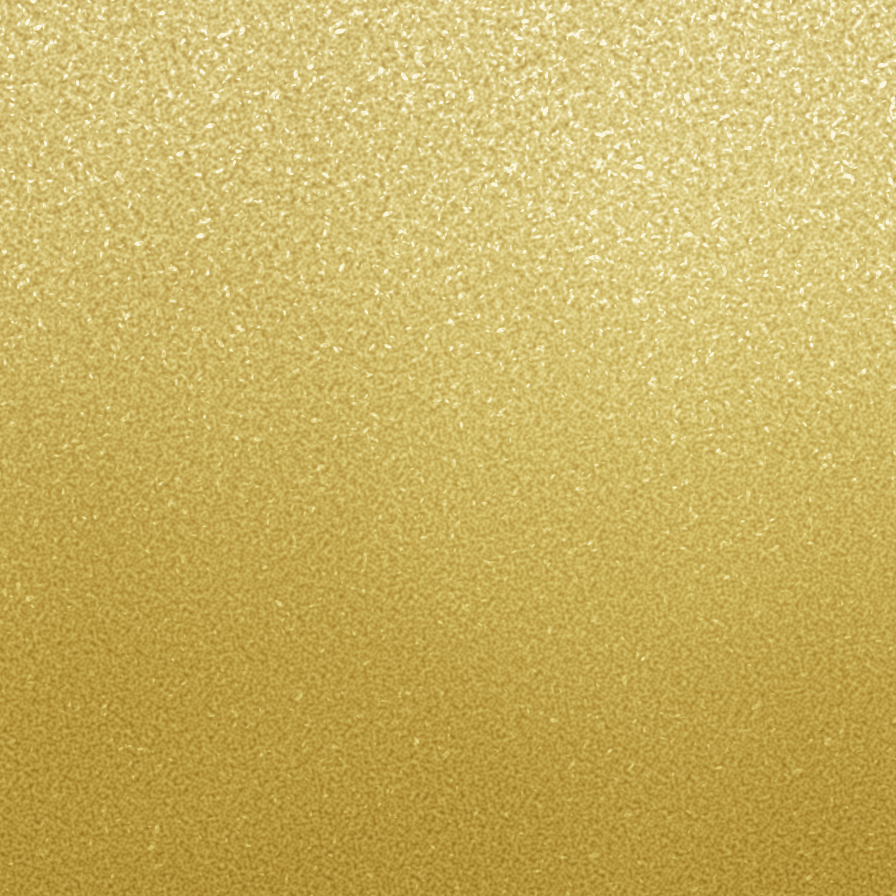
Write a WebGL 2 fragment shader that draws this texture.

```glsl
#version 300 es
precision highp float;
// Brushed gold foil with fine metallic grain, a soft sheen and scattered glints.

uniform vec2 u_resolution;
out vec4 fragColor;

const float TAU = 6.2831853;

// Two random values in 0..1 for an integer cell
vec2 hash2(vec2 cell, uint seed) {
    uvec2 v = uvec2(ivec2(cell)) * 1664525u + 1013904223u + seed * 747796405u;
    v.x += v.y * 1664525u;
    v.y += v.x * 1664525u;
    v ^= v >> 16u;
    v.x += v.y * 1664525u;
    v.y += v.x * 1664525u;
    v ^= v >> 16u;
    return vec2(v & 65535u) / 65535.0;
}

mat2 rotation(float angle) {
    float c = cos(angle), s = sin(angle);
    return mat2(c, s, -s, c);
}

float cornerSlope(vec2 cell, vec2 offset, uint seed) {
    float angle = TAU * hash2(cell, seed).x;
    return dot(vec2(cos(angle), sin(angle)), offset);
}

// Gradient noise, roughly -0.7..0.7
float gradientNoise(vec2 p, uint seed) {
    vec2 i = floor(p), f = p - i;
    vec2 w = f * f * f * (f * (f * 6.0 - 15.0) + 10.0);
    vec2 e = vec2(1.0, 0.0);
    float low = mix(cornerSlope(i, f, seed), cornerSlope(i + e, f - e, seed), w.x);
    float high = mix(cornerSlope(i + e.yx, f - e.yx, seed),
                     cornerSlope(i + 1.0, f - 1.0, seed), w.x);
    return mix(low, high, w.y);
}

// Small elongated flakes, one per chosen cell; chance is the share of lit cells
float glints(vec2 uv, float cells, float chance, uint seed) {
    vec2 p = uv * cells;
    vec2 home = floor(p);
    float blur = 0.5 * cells / min(u_resolution.x, u_resolution.y);
    float sum = 0.0;
    for (int y = -1; y <= 1; y++) {
        for (int x = -1; x <= 1; x++) {
            vec2 cell = home + vec2(x, y);
            vec2 pick = hash2(cell, seed);
            vec2 centre = cell + hash2(cell, seed + 1u);
            vec2 d = rotation(TAU * pick.y) * (p - centre);
            float size = mix(0.16, 0.34, pick.y);
            float dist = length(d * vec2(0.65, 1.3)) - size;
            float lit = step(pick.x, chance) * mix(0.5, 1.0, hash2(cell, seed + 2u).x);
            sum = max(sum, lit * (1.0 - smoothstep(-blur, blur + 0.08, dist)));
        }
    }
    return sum;
}

// Broad light: bright top, dim base, soft glow on the right
float sheen(vec2 uv) {
    float rise = 1.05 + 2.1 * smoothstep(-0.1, 1.05, uv.y);
    vec2 d = rotation(0.35) * (uv - vec2(0.78, 0.6));
    float glow = exp(-dot(d * d, vec2(7.0, 4.5)));
    return rise + 0.75 * glow + 0.2 * gradientNoise(uv * 5.0, 3u);
}

// Gold ramp; tone runs from 0 (shadow) to 5 (white glint)
vec3 gold(float tone) {
    vec3 c = mix(vec3(0.59, 0.45, 0.13), vec3(0.69, 0.56, 0.21), clamp(tone, 0.0, 1.0));
    c = mix(c, vec3(0.76, 0.65, 0.30), clamp(tone - 1.0, 0.0, 1.0));
    c = mix(c, vec3(0.83, 0.75, 0.40), clamp(tone - 2.0, 0.0, 1.0));
    c = mix(c, vec3(0.90, 0.84, 0.53), clamp(tone - 3.0, 0.0, 1.0));
    return mix(c, vec3(0.98, 0.96, 0.82), clamp(tone - 4.0, 0.0, 1.0));
}

void main() {
    vec2 uv = gl_FragCoord.xy / u_resolution;
    float height = smoothstep(0.25, 1.0, uv.y);

    // Grain grows coarser and stronger toward the lit top
    float fine = gradientNoise(rotation(0.6) * uv * 235.0, 11u);
    float medium = gradientNoise(rotation(1.1) * uv * vec2(165.0, 140.0), 17u);
    float coarse = gradientNoise(rotation(-0.5) * uv * vec2(105.0, 85.0), 23u);
    float grain = 1.7 * fine + mix(0.9, 1.7, height) * medium + mix(0.2, 1.1, height) * coarse;

    // Glints of two sizes
    float small = glints(uv, 170.0, mix(0.05, 0.16, height), 31u);
    float large = glints(uv, 105.0, mix(0.015, 0.12, height), 41u);

    float tone = sheen(uv) + grain;
    tone += mix(1.5, 1.9, height) * max(small, large);

    // Paler, cooler metal near the top
    vec3 colour = gold(tone) + vec3(0.0, 0.005, 0.06) * height;
    fragColor = vec4(clamp(colour, 0.0, 1.0), 1.0);
}
```
